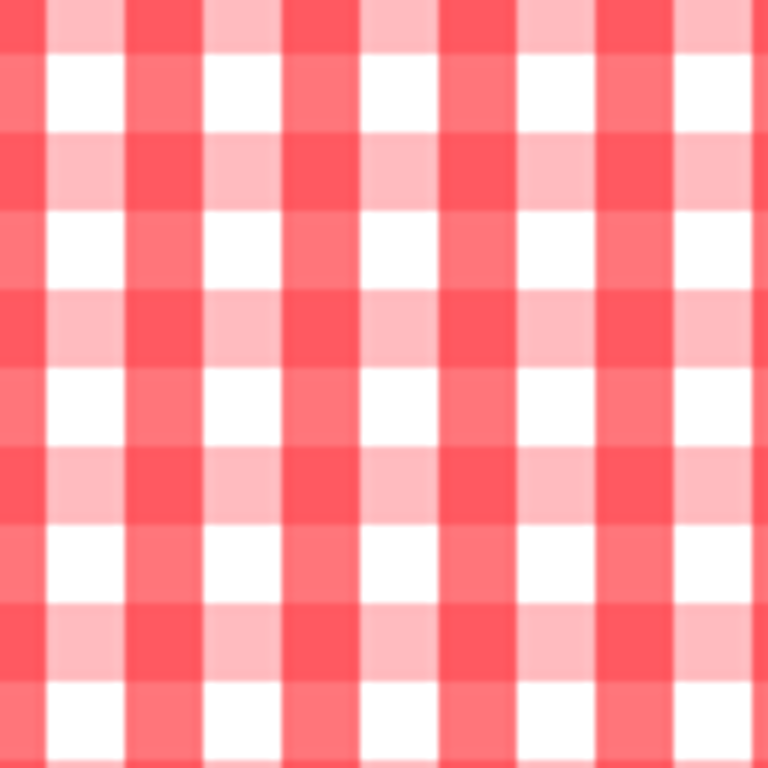
Reproduce this pattern procedurally as a three.js fragment shader.

```glsl
// Red and white gingham: strong vertical bands crossing paler horizontal bands.
varying vec2 vUv;

const vec3 WHITE = vec3(1.0);
const vec3 PALE_PINK = vec3(1.0, 0.735, 0.75);
const vec3 CORAL = vec3(1.0, 0.46, 0.48);
const vec3 DEEP_RED = vec3(1.0, 0.35, 0.38);

// Repeat length and centre of one band: x for vertical bands, y for horizontal.
const vec2 PERIOD = vec2(0.2042, 0.2043);
const vec2 BAND_CENTER = vec2(0.2135, 0.1634);

const float EDGE_SOFTNESS = 0.0055;
const float RIM_OFFSET = 0.011;
const float RIM_WIDTH = 0.005;
const float RIM_STRENGTH = 0.04;

// Signed distance to the nearest band edge, positive inside the band.
float bandDistance(float position, float center, float period) {
  float offset = (fract((position - center) / period + 0.5) - 0.5) * period;
  return 0.25 * period - abs(offset);
}

// Soft coverage, slightly heavier just inside an edge and lighter just outside.
float bandCoverage(float dist, float softness, float rimStrength) {
  float rim = (abs(dist) - RIM_OFFSET) / RIM_WIDTH;
  return smoothstep(-softness, softness, dist)
    + rimStrength * sign(dist) * exp(-rim * rim);
}

// Blends the four cloth colours from the coverage of both band directions.
vec3 weave(float vertical, float horizontal) {
  vec3 betweenBands = mix(WHITE, PALE_PINK, horizontal);
  vec3 onBand = mix(CORAL, DEEP_RED, horizontal);
  return mix(betweenBands, onBand, vertical);
}

void main() {
  float distX = bandDistance(vUv.x, BAND_CENTER.x, PERIOD.x);
  float distY = bandDistance(vUv.y, BAND_CENTER.y, PERIOD.y);
  float vertical = bandCoverage(distX, EDGE_SOFTNESS, RIM_STRENGTH);
  float horizontal = bandCoverage(distY, EDGE_SOFTNESS, RIM_STRENGTH);
  gl_FragColor = vec4(clamp(weave(vertical, horizontal), 0.0, 1.0), 1.0);
}
```
